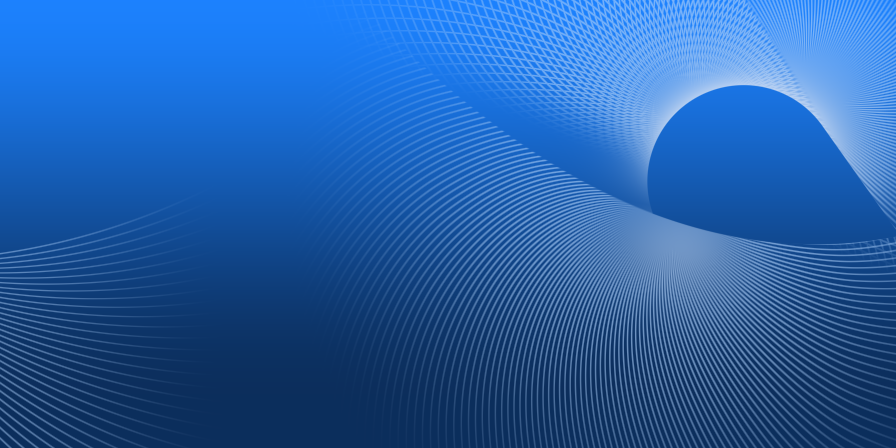
Give the GLSL for this background, as a Shadertoy shader.

```glsl
const vec3 DEEP_BLUE = vec3(0.045, 0.18, 0.36);
const vec3 SKY_BLUE = vec3(0.11, 0.51, 1.0);
const vec3 LINE_COLOR = vec3(0.66, 0.80, 0.97);
const vec3 GLOW_COLOR = vec3(0.80, 0.86, 0.95);

// Antialiased stripes at each whole phase; fine stripes become an even tone
float stripes(float phase, float halfWidth, float pixel) {
    float change = max(fwidth(phase), 1e-5);
    float reach = min(halfWidth * change / pixel, 0.28);
    float offset = abs(fract(phase) - 0.5);
    float cover = clamp((reach - offset) / change + 0.5, 0.0, 1.0);
    return mix(cover, 2.0 * reach, smoothstep(0.35, 0.8, change));
}

// Rays from the origin that bend with distance; the seam lies opposite facing
float bentFan(vec2 q, vec2 facing, float bend, float density, float halfWidth, float pixel) {
    float angle = atan(facing.x * q.y - facing.y * q.x, dot(facing, q));
    return stripes((angle - bend * length(q)) * density, halfWidth, pixel);
}

// Round end at center, extended without limit along axis
float openCapsule(vec2 p, vec2 center, vec2 axis, float radius) {
    vec2 q = p - center;
    return length(q - axis * max(dot(q, axis), 0.0)) - radius;
}

float lowerRim(float x) {
    return 0.455 + 0.52 * (x - 1.82) * (x - 1.82);
}

void mainImage(out vec4 fragColor, in vec2 fragCoord) {
    vec2 p = fragCoord / iResolution.y;
    float pixel = 1.0 / iResolution.y;

    vec3 backdrop = mix(DEEP_BLUE, SKY_BLUE, smoothstep(0.1, 1.05, p.y));
    vec3 color = backdrop;

    // Smooth opening bounded by a round shoulder and a shallow curve
    float shoulder = openCapsule(p, vec2(1.66, 0.595), vec2(0.578, -0.816), 0.215);
    float rim = p.y - lowerRim(p.x);
    float opening = max(shoulder, -rim);

    // Large fan below the opening
    vec2 lowerQ = p - vec2(1.51, 0.53);
    float lowerBend = mix(1.5, 0.75, smoothstep(-0.5, 0.4, lowerQ.x));
    float lowerFan = bentFan(lowerQ, vec2(0.0, -1.0), lowerBend, 28.0, 0.0016, pixel);
    float lowerMask = smoothstep(0.003, -0.003, rim)
                    * smoothstep(0.88, 0.25, length(lowerQ));
    color = mix(color, LINE_COLOR, 0.62 * lowerFan * lowerMask);

    // Crossing fans form the mesh above the opening
    vec2 meshQ = p - vec2(1.56, 0.73);
    vec2 meshFacing = normalize(vec2(-0.5, 0.86));
    float meshA = bentFan(meshQ, meshFacing, 0.45, 24.0, 0.0016, pixel);
    float meshB = bentFan(meshQ, meshFacing, -1.7, 24.0, 0.0016, pixel);
    float seam = dot(p, vec2(0.85, 0.53)) - 1.947;
    float meshMask = smoothstep(0.0, 0.14, p.y - 0.62 - 0.42 * (1.41 - p.x))
                   * smoothstep(0.008, -0.008, seam)
                   * smoothstep(1.0, 0.25, length(meshQ));
    color = mix(color, LINE_COLOR, 0.65 * max(meshA, meshB) * meshMask);

    // Fan spreading past the right shoulder
    vec2 rightQ = p - vec2(1.79, 0.77);
    float rightFan = bentFan(rightQ, vec2(0.8, 0.6), 0.5, 30.0, 0.0016, pixel);
    float rightMask = smoothstep(-0.008, 0.008, seam)
                    * smoothstep(0.55, 0.05, length(rightQ));
    color = mix(color, LINE_COLOR, 0.8 * rightFan * rightMask);

    // Flowing lines at the lower left
    vec2 leftQ = p - vec2(-0.3, 0.42);
    float leftFan = bentFan(leftQ, vec2(1.0, 0.0), 0.33, 28.0, 0.0014, pixel);
    float leftAngle = atan(leftQ.y, leftQ.x) - 0.33 * length(leftQ);
    float leftMask = smoothstep(-0.035, -0.05, leftAngle)
                   * smoothstep(0.5, 0.0, p.x);
    color = mix(color, LINE_COLOR, 0.5 * leftFan * leftMask);

    // Soft light around the rim and beneath it
    float upperLight = exp(-max(shoulder, 0.0) / 0.05) * smoothstep(0.48, 0.76, p.y);
    vec2 lowerLightQ = (p - vec2(1.52, 0.44)) / vec2(0.13, 0.11);
    float lowerLight = 0.32 * exp(-dot(lowerLightQ, lowerLightQ));
    color = mix(color, GLOW_COLOR, max(0.82 * upperLight, lowerLight));

    // Clear opening
    float clear = 1.0 - smoothstep(-0.75 * pixel, 0.75 * pixel, opening);
    color = mix(color, backdrop, clear);

    fragColor = vec4(color, 1.0);
}
```
